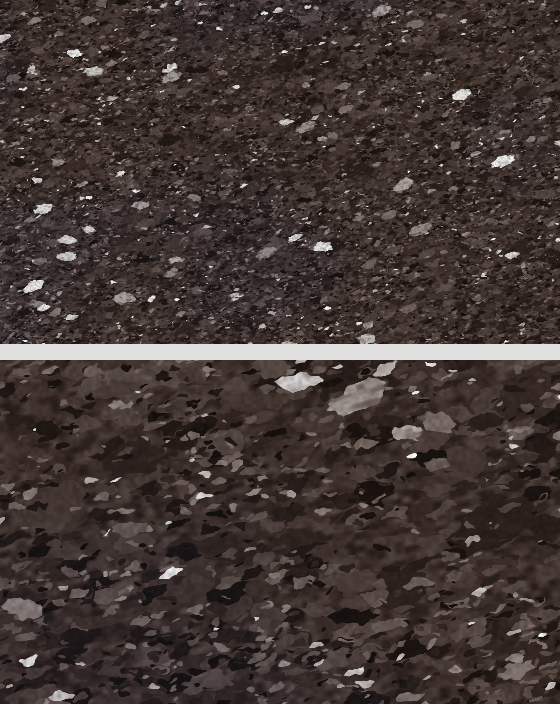
Top, the full canvas; bottom, a detail of the centre.
Give the GLSL for this texture, as a Shadertoy shader.

```glsl
const vec3 WARM = vec3(0.046, -0.008, -0.030);
const vec3 COOL = vec3(-0.012, 0.000, 0.020);
const float TILT = 0.24;

vec3 hash3(vec3 v) {
    v = fract(v * vec3(0.1031, 0.1030, 0.0973));
    v += dot(v, v.yxz + 33.33);
    return fract((v.xxy + v.yxx) * v.zyx);
}

float noise(vec2 p, float seed) {
    vec2 i = floor(p), f = fract(p);
    f = f * f * (3.0 - 2.0 * f);
    float a = hash3(vec3(i, seed)).x;
    float b = hash3(vec3(i + vec2(1, 0), seed)).x;
    float c = hash3(vec3(i + vec2(0, 1), seed)).x;
    float d = hash3(vec3(i + vec2(1, 1), seed)).x;
    return mix(mix(a, b, f.x), mix(c, d, f.x), f.y);
}

mat2 rotation(float angle) {
    float c = cos(angle), s = sin(angle);
    return mat2(c, -s, s, c);
}

// Scattered angular flakes: x = coverage, y = random value of the flake
vec2 flakes(vec2 p, float size, float density, vec2 radii, float seed, float pixel) {
    vec2 q = p / size;
    vec2 cell = floor(q);
    float edge = 0.7 * pixel / size;
    float cover = 0.0, tone = 0.0;
    for (int y = -1; y <= 1; y++)
    for (int x = -1; x <= 1; x++) {
        vec2 id = cell + vec2(x, y);
        vec3 place = hash3(vec3(id, seed));
        vec3 look = hash3(vec3(id, seed + 7.0));
        if (place.z > density) continue;
        vec2 d = q - id - mix(vec2(0.15), vec2(0.85), place.xy);
        d = abs(rotation((look.x - 0.5) * 1.5) * d);
        float dist = max(max(d.x * 0.8, d.y * 1.15), d.x * 0.55 + d.y * 0.9);
        float radius = mix(radii.x, radii.y, look.y * look.y);
        float mask = 1.0 - smoothstep(radius - edge, radius + edge, dist);
        cover = mix(cover, 1.0, mask);
        tone = mix(tone, look.z, mask);
    }
    return vec2(cover, tone / max(cover, 0.001));
}

// Lays flakes over a brightness; gamma above one favours the dark end
float lay(float light, vec2 flake, float dark, float pale, float gamma) {
    return mix(light, mix(dark, pale, pow(flake.y, gamma)), flake.x);
}

vec3 stoneColor(float light, float cool) {
    float chroma = 1.0 - smoothstep(0.35, 0.9, light);
    return vec3(light) + (WARM * min(1.0, light * 6.0) + COOL * cool) * chroma;
}

void mainImage(out vec4 fragColor, in vec2 fragCoord) {
    float pixel = 1.0 / iResolution.y;
    vec2 uv = fragCoord * pixel;

    // Tilted, flattened space with ragged outlines
    vec2 p = rotation(TILT) * uv * vec2(1.0, 1.55) + 20.0;
    vec2 coarse = vec2(noise(p * 65.0, 1.0), noise(p * 65.0, 2.0)) - 0.5;
    vec2 fine = vec2(noise(p * 170.0, 3.0), noise(p * 170.0, 4.0)) - 0.5;
    vec2 w = p + coarse * 0.011 + fine * 0.006;

    float cluster = smoothstep(0.25, 0.75, noise(p * 13.0, 5.0));
    float mottle = noise(p * 110.0, 6.0);
    float grit = noise(uv * 270.0, 8.0);

    // Brown ground, from broad crystals down to fine crumbs
    float light = 0.12 + 0.13 * mottle;
    light = lay(light, flakes(w, 0.036, 0.85, vec2(0.25, 0.6), 11.0, pixel), 0.08, 0.28, 1.0);
    light = lay(light, flakes(w, 0.078, 0.55, vec2(0.2, 0.52), 31.0, pixel), 0.11, 0.29, 1.0);
    light = lay(light, flakes(w, 0.034, 0.5, vec2(0.2, 0.5), 51.0, pixel), 0.07, 0.31, 1.1);
    light = lay(light, flakes(w, 0.019, mix(0.2, 0.65, cluster), vec2(0.2, 0.5), 71.0, pixel),
                0.07, 0.38, 1.5);
    light = lay(light, flakes(w, 0.012, mix(0.15, 0.6, cluster), vec2(0.2, 0.45), 91.0, pixel),
                0.06, 0.50, 1.8);

    // Pale feldspar and bright glints
    light = lay(light, flakes(w, 0.048, 0.09, vec2(0.18, 0.42), 111.0, pixel), 0.27, 0.48, 1.0);
    light = lay(light, flakes(w, 0.020, mix(0.05, 0.13, cluster), vec2(0.14, 0.42), 131.0, pixel),
                0.36, 0.95, 1.3);
    vec2 glint = flakes(w, 0.070, 0.065, vec2(0.16, 0.40), 151.0, pixel);
    light = lay(light, glint, 0.52, 0.95, 1.0);
    light -= glint.x * 0.22 * smoothstep(0.4, 0.9, mottle);

    // Mineral grit and a drifting cool cast
    light *= 0.80 + 0.24 * grit + 0.16 * mottle;
    float cool = smoothstep(0.3, 0.8, noise(p * 2.5, 9.0) + 0.25 - 0.3 * uv.x);
    fragColor = vec4(clamp(stoneColor(light, cool), 0.0, 1.0), 1.0);
}
```
